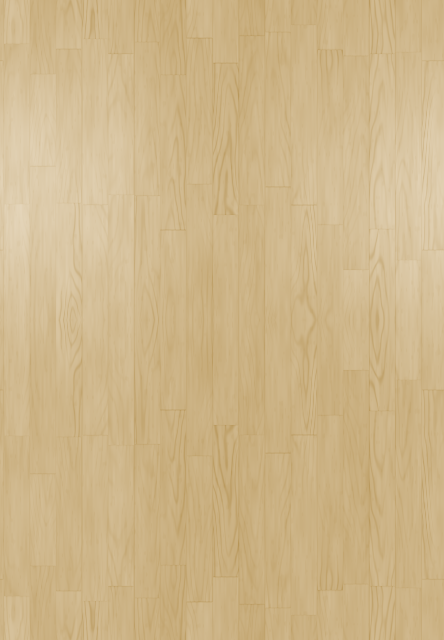
Reproduce this texture procedurally as a WebGL 2 fragment shader.

```glsl
#version 300 es
precision highp float;
// Pale maple strip flooring: upright planks, mirrored grain and a soft sheen.

uniform vec2 u_resolution;
out vec4 outColor;

const float TAU = 6.2831853;
const float PLANKS = 17.0;         // planks across the canvas
const float PLANK_SHIFT = 0.14;    // sideways offset, in planks
const float SEAM_HALF = 0.0004;    // half width of a seam, in canvas widths
const float SEAM_DEPTH = 0.26;
const float JOINT_DEPTH = 0.26;
const float TONE_SPREAD = 0.28;    // brightness change from plank to plank
const float RING_DEPTH = 0.50;
const float FIBRE_DEPTH = 0.20;
const float FLECK_DEPTH = 0.10;
const float BASE_TONE = 0.41;
const float SHEEN = 0.64;
const float SHEEN_HEIGHT = 0.69;
const vec3 DARK_WOOD = vec3(0.765, 0.652, 0.445);
const vec3 LIGHT_WOOD = vec3(0.870, 0.800, 0.675);

float hash(vec2 p) {
    vec3 q = fract(p.xyx * 0.1031);
    q += dot(q, q.yzx + 33.33);
    return fract((q.x + q.y) * q.z);
}

float noise(vec2 p) {
    vec2 i = floor(p), f = fract(p);
    f = f * f * (3.0 - 2.0 * f);
    return mix(mix(hash(i), hash(i + vec2(1, 0)), f.x),
               mix(hash(i + vec2(0, 1)), hash(i + vec2(1, 1)), f.x), f.y);
}

// Antialiased line, full at distance zero
float line(float d, float halfWidth, float pixel) {
    return 1.0 - smoothstep(halfWidth, halfWidth + pixel, d);
}

// Nested arches of growth rings; s runs across the plank, v along it
float growthRings(float s, float v, vec2 offset, float seed) {
    float heart = 0.3 + 0.4 * seed + 0.3 * (noise(vec2(3.0, v * 8.0) + offset) - 0.5);
    float across = sqrt((s - heart) * (s - heart) + 0.004);
    float warp = 2.4 * noise(vec2(s * 2.0, v * 10.0) + offset)
               + 0.35 * noise(vec2(s * 5.0, v * 45.0) + offset);
    float rings = across * 5.0 + v * mix(10.0, 20.0, seed) + warp;
    float edge = pow(0.5 + 0.5 * cos(TAU * rings), 4.0);
    float patches = smoothstep(0.2, 0.8, noise(vec2(s * 1.5, v * 7.0) + offset + 41.0));
    return edge * patches;
}

void main() {
    vec2 uv = gl_FragCoord.xy / u_resolution;
    vec2 pixel = 1.0 / u_resolution;

    // Plank column; folding the height about the middle wraps top to bottom
    float x = uv.x * PLANKS - PLANK_SHIFT;
    float column = mod(floor(x), PLANKS);
    float s = fract(x);
    float v = abs(uv.y - 0.5);

    // Two end joints per column, each repeated in the other half
    float inner = mix(0.06, 0.27, hash(vec2(column, 7.0)));
    float outer = mix(0.38, 0.475, hash(vec2(column, 19.0)));
    float part = step(inner, v) + step(outer, v);
    vec2 plank = vec2(column, part);
    float seed = hash(plank + 3.0);
    vec2 offset = 90.0 * vec2(seed, hash(plank + 61.0));

    // Sheen that wraps on both axes
    float band = pow(0.5 + 0.5 * cos(TAU * (uv.y - SHEEN_HEIGHT)), 2.5);
    float sides = 0.62 + 0.38 * cos(TAU * (uv.x - 0.02));
    float tone = BASE_TONE + SHEEN * band * sides - 0.12 * (1.0 - sides);

    // Tone follows the column more than the single plank
    float columnTone = hash(vec2(column, 29.0)) - 0.5;
    tone += TONE_SPREAD * mix(columnTone, hash(plank + 23.0) - 0.5, 0.45);

    // Broad mottling, long fibres and fine flecks
    tone += 0.20 * (noise(vec2(s * 2.5, v * 14.0) + offset) - 0.5);
    tone += FIBRE_DEPTH * (noise(vec2(s * 13.0, v * 32.0) + offset) - 0.5);
    float fleck = noise(vec2(s * 16.0, v * 90.0) + offset + 17.0);
    tone -= FLECK_DEPTH * smoothstep(0.72, 0.95, fleck);

    // Rings are bold on a few planks and faint on the rest
    float figure = mix(0.25, 1.0, pow(hash(plank + 37.0), 2.0));
    tone -= RING_DEPTH * figure * growthRings(s, v, offset, seed);

    // Seams between columns and joints at plank ends, some nearly closed
    float seam = line(min(s, 1.0 - s) / PLANKS, SEAM_HALF, pixel.x);
    float seamFade = mix(0.2, 1.0, hash(vec2(mod(floor(x + 0.5), PLANKS), 83.0)));
    float joint = line(min(abs(v - inner), abs(v - outer)), SEAM_HALF, pixel.y);
    float jointFade = mix(0.25, 1.0, hash(vec2(column, step(0.325, v) + 97.0)));
    tone -= max(SEAM_DEPTH * seamFade * seam, JOINT_DEPTH * jointFade * joint);

    outColor = vec4(mix(DARK_WOOD, LIGHT_WOOD, tone), 1.0);
}
```
